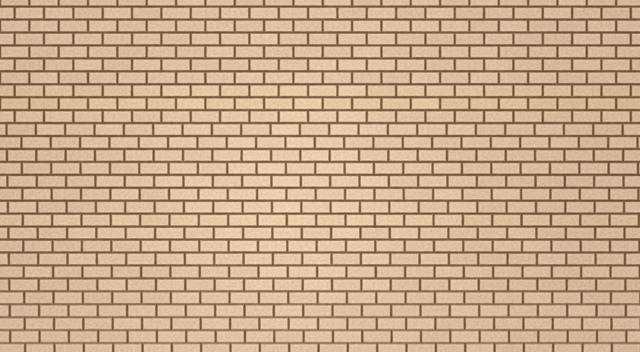
Reproduce this texture procedurally as a WebGL 1 fragment shader.

```glsl
precision highp float;
// Tan running-bond brick wall: about 27 courses down and 22 bricks across.
// Soft brown joints come from distances to the cell edges; gradient noise
// adds grain, and a warm glow lights the wall just left of the middle.

uniform vec2 u_resolution;

float hash(vec2 p) {
  vec3 q = fract(p.xyx * vec3(0.1031, 0.1030, 0.0973));
  q += dot(q, q.yzx + 33.33);
  return fract((q.x + q.y) * q.z);
}

float cornerSlope(vec2 cell, vec2 offset) {
  float angle = 6.2832 * hash(cell);
  return dot(vec2(cos(angle), sin(angle)), offset);
}

float gradientNoise(vec2 p) {
  vec2 i = floor(p), f = fract(p);
  vec2 u = f * f * f * (f * (f * 6.0 - 15.0) + 10.0);
  vec2 e = vec2(1.0, 0.0);
  float low = mix(cornerSlope(i, f), cornerSlope(i + e, f - e), u.x);
  float high = mix(cornerSlope(i + e.yx, f - e.yx), cornerSlope(i + 1.0, f - 1.0), u.x);
  return mix(low, high, u.y);
}

void main() {
  vec2 uv = gl_FragCoord.xy / u_resolution;
  float down = 1.0 - uv.y;

  // One unit is one course; the first course is cut by the top edge
  vec2 p = vec2(uv.x * 49.3, down * 27.2 + 0.49);
  float pixel = 27.2 / u_resolution.y;
  float course = floor(p.y);

  // Half-brick bond, with a sideways slip and slow drift below course ten
  float slip = step(10.0, course) * (0.5 + 0.018 * (course - 10.0));
  float along = (p.x - slip) / 2.26 - 0.5 * mod(course, 2.0);
  vec2 id = vec2(floor(along), course);

  // Distance to the nearest bed joint and head joint
  vec2 cell = vec2(fract(along), fract(p.y));
  vec2 edge = min(cell, 1.0 - cell) * vec2(2.26, 1.0);
  edge += 0.015 * gradientNoise(p * 2.3);
  float soft = 0.04 + 0.5 * pixel;
  vec2 joint = 1.0 - smoothstep(0.09 - soft, 0.09 + soft, edge);

  // Bed joints wear paler toward the bottom and vary along their length
  joint.x *= 0.93 + 0.07 * hash(id + 7.0);
  joint.y *= 1.0 - 0.32 * smoothstep(0.65, 1.0, down);
  joint.y *= 0.96 + 0.12 * gradientNoise(p * vec2(0.4, 0.9));
  float mortar = max(joint.x, joint.y);

  // Brick face: per-brick tone, fine grain and a faint light rim
  vec3 brick = vec3(0.85, 0.73, 0.625);
  brick += 0.022 * (hash(id) - 0.5);
  brick += 0.055 * gradientNoise(p * vec2(4.5, 5.5)) + 0.025 * gradientNoise(p * 9.0);
  float rim = min(edge.x, edge.y);
  brick += 0.025 * (1.0 - smoothstep(0.16, 0.32, rim));

  // Two yellowish bands of courses
  float band = exp(-pow((down - 0.29) / 0.045, 2.0)) + 0.7 * exp(-pow((down - 0.62) / 0.03, 2.0));
  brick += band * vec3(0.008, 0.012, -0.025);

  // Warm glow, with slightly darker sides
  vec2 g = (uv - vec2(0.45, 0.47)) / vec2(0.24, 0.48);
  float glow = exp(-dot(g, g));
  vec3 light = vec3(0.075, 0.07, 0.062) * glow - 0.018 * smoothstep(0.3, 0.55, abs(uv.x - 0.45));

  vec3 mortarColor = vec3(0.43, 0.31, 0.21) + 0.03 * gradientNoise(p * 3.0);
  vec3 color = mix(brick + light, mortarColor + 0.4 * light, clamp(mortar, 0.0, 1.0));
  gl_FragColor = vec4(color, 1.0);
}
```
